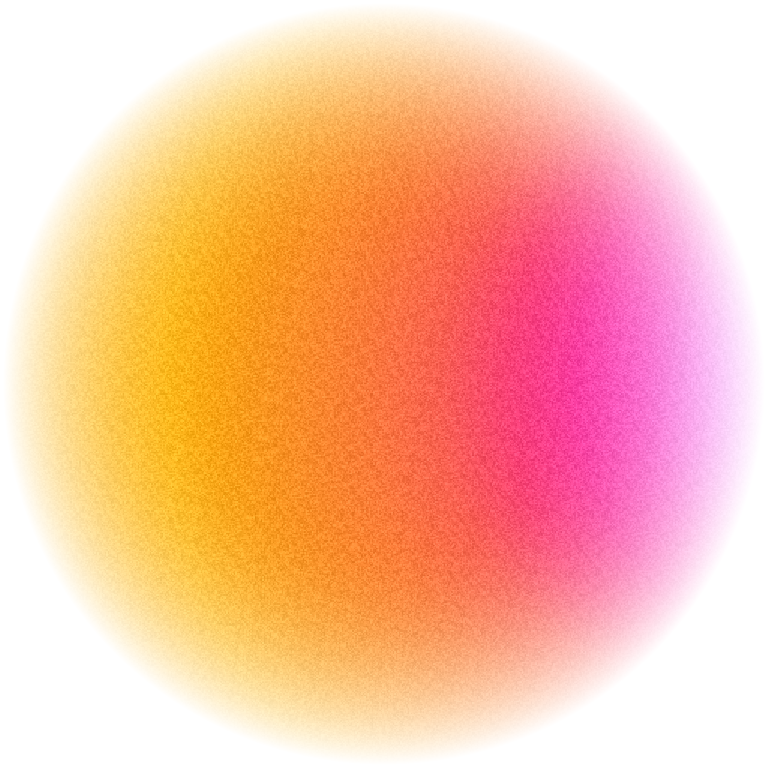
Reproduce this background procedurally as a three.js fragment shader.

```glsl
// A soft grainy disc on white, running from amber through coral to magenta.
// Hue follows x along bowed contours, a radial wash fades the rim to white,
// and hashed grain is laid over the coloured part.

varying vec2 vUv;

float hash(vec2 p) {
  return fract(sin(dot(p, vec2(12.9898, 78.233))) * 43758.5453);
}

// Linear step between two stops
float ramp(float a, float b, float t) {
  return clamp((t - a) / (b - a), 0.0, 1.0);
}

// Warm spectrum from amber (low t) to orchid (high t)
vec3 spectrum(float t) {
  vec3 color = vec3(0.99, 0.70, 0.04);
  color = mix(color, vec3(0.98, 0.60, 0.12), ramp(0.22, 0.33, t));
  color = mix(color, vec3(0.98, 0.48, 0.22), ramp(0.33, 0.47, t));
  color = mix(color, vec3(0.98, 0.38, 0.32), ramp(0.47, 0.57, t));
  color = mix(color, vec3(0.98, 0.26, 0.46), ramp(0.57, 0.66, t));
  color = mix(color, vec3(0.98, 0.22, 0.62), ramp(0.66, 0.75, t));
  color = mix(color, vec3(0.98, 0.28, 0.76), ramp(0.75, 0.84, t));
  return mix(color, vec3(0.95, 0.40, 0.95), ramp(0.84, 0.95, t));
}

// Fine speckle blended with a slightly coarser layer, centred on zero
float grain(vec2 uv) {
  float fine = hash(floor(uv * 512.0));
  float coarse = hash(floor(uv * 340.0) + 57.0);
  return mix(fine, coarse, 0.35) - 0.5;
}

void main() {
  vec2 p = vUv - 0.5;
  float radius = length(p);

  // Contours bow more strongly towards the magenta side
  float hue = vUv.x - (0.1 + 1.8 * vUv.x) * p.y * p.y;
  vec3 color = spectrum(hue);

  // White wash that thickens towards the rim
  float wash = ramp(0.20, 0.496, radius);
  wash *= wash;
  color = mix(color, vec3(1.0), wash);

  // Grain fades out with the colour
  color += grain(vUv) * 0.17 * (1.0 - wash);

  gl_FragColor = vec4(clamp(color, 0.0, 1.0), 1.0);
}
```
